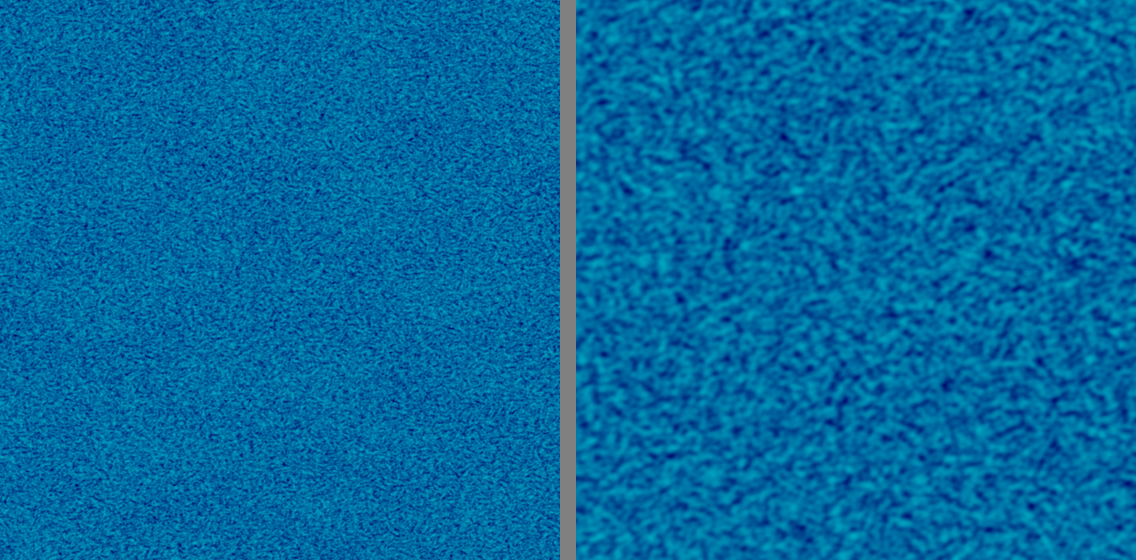
Left, the full canvas; right, a detail of the centre.
Reproduce this texture procedurally as a WebGL 2 fragment shader.

```glsl
#version 300 es
precision highp float;
// Blue felted paper: short matted fibres, fine grain and faint mottling.

uniform vec2 u_resolution;
out vec4 fragColor;

const float PI = 3.14159265;

// Colour: mean tone and the change for one standard deviation of relief
const vec3 BASE_COLOR = vec3(0.0, 0.413, 0.627);
const vec3 TONE_STEP = vec3(0.0, 0.080, 0.043);
const float SHADOW_SKEW = 0.06;      // deepens hollows, flattens ridges

// Cells per canvas height: x along the feature, y across it
const vec2 FIBRE_FREQ = vec2(98.0, 205.0);
const vec2 GRAIN_FREQ = vec2(225.0, 275.0);
const vec2 CLUMP_FREQ = vec2(32.0, 52.0);
const vec2 MOTTLE_FREQ = vec2(6.0, 10.0);
const float PATCH_FREQ = 40.0;       // areas sharing one fibre direction

const int DIRECTIONS = 6;
const float DIRECTION_FOCUS = 1.1;   // how strongly one direction dominates
const float HORIZONTAL_BIAS = 0.65;  // preference for level fibres

const float FIBRE_AMOUNT = 0.88;
const float GRAIN_AMOUNT = 0.52;
const float CLUMP_AMOUNT = 0.15;
const float MOTTLE_AMOUNT = 0.115;

const float NOISE_GAIN = 4.7;        // brings gradient noise to unit deviation

uint mixBits(uint v) {
    v = v * 747796405u + 2891336453u;
    v = ((v >> ((v >> 28u) + 4u)) ^ v) * 277803737u;
    return (v >> 22u) ^ v;
}

// Random unit vector for a lattice cell
vec2 cellGradient(ivec2 cell, uint seed) {
    uint h = mixBits(uint(cell.x) + mixBits(uint(cell.y) + mixBits(seed)));
    float angle = float(h >> 8u) / 16777216.0 * 2.0 * PI;
    return vec2(cos(angle), sin(angle));
}

float cornerValue(ivec2 cell, vec2 f, ivec2 corner, uint seed) {
    return dot(cellGradient(cell + corner, seed), f - vec2(corner));
}

// Gradient noise with zero mean and about unit deviation
float noise(vec2 p, uint seed) {
    ivec2 cell = ivec2(floor(p));
    vec2 f = fract(p);
    vec2 s = f * f * (3.0 - 2.0 * f);
    float low = mix(cornerValue(cell, f, ivec2(0, 0), seed),
                    cornerValue(cell, f, ivec2(1, 0), seed), s.x);
    float high = mix(cornerValue(cell, f, ivec2(0, 1), seed),
                     cornerValue(cell, f, ivec2(1, 1), seed), s.x);
    return NOISE_GAIN * mix(low, high, s.y);
}

vec2 rotate(vec2 p, float angle) {
    float c = cos(angle), s = sin(angle);
    return vec2(c * p.x + s * p.y, c * p.y - s * p.x);
}

// Stretched noise in several directions, each dominant in its own patches
float fibres(vec2 uv) {
    float sum = 0.0;
    float power = 0.0;
    for (int i = 0; i < DIRECTIONS; i++) {
        uint seed = uint(i) * 2u + 10u;
        float angle = PI * (float(i) + 0.15) / float(DIRECTIONS);
        float weight = exp(DIRECTION_FOCUS * noise(uv * PATCH_FREQ, seed));
        weight *= 1.0 + HORIZONTAL_BIAS * cos(2.0 * angle);
        sum += weight * noise(rotate(uv, angle) * FIBRE_FREQ, seed + 1u);
        power += weight * weight;
    }
    return sum * inversesqrt(power);
}

void main() {
    vec2 uv = gl_FragCoord.xy / u_resolution.y;

    // Relief from the finest to the broadest scale
    float relief = FIBRE_AMOUNT * fibres(uv)
                 + GRAIN_AMOUNT * noise(rotate(uv, 0.37) * GRAIN_FREQ, 1u)
                 + CLUMP_AMOUNT * noise(rotate(uv, -0.2) * CLUMP_FREQ, 2u)
                 + MOTTLE_AMOUNT * noise(rotate(uv, 0.15) * MOTTLE_FREQ, 3u);
    relief -= SHADOW_SKEW * (relief * relief - 1.0);

    fragColor = vec4(clamp(BASE_COLOR + TONE_STEP * relief, 0.0, 1.0), 1.0);
}
```
